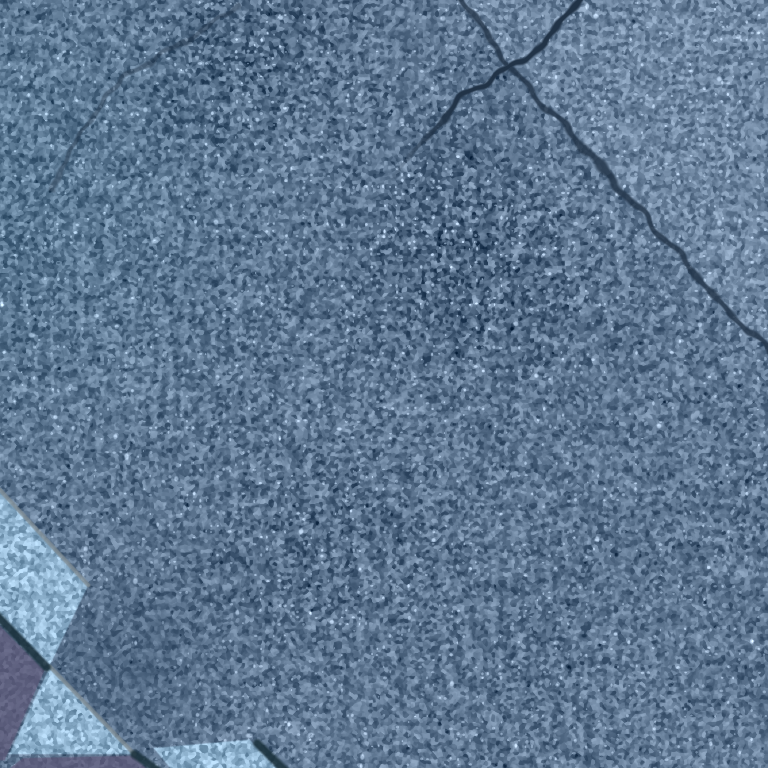
Give the GLSL for this texture, as a three.js fragment shader.

```glsl
// Blue-grey asphalt with pale grit, branching cracks and a granite kerb in the corner.
varying vec2 vUv;

const vec3 SLATE_TINT = vec3(-0.093, 0.0, 0.105);
const vec3 CRACK_COLOR = vec3(0.13, 0.20, 0.28);
const vec3 GRANITE = vec3(0.56, 0.70, 0.81);
const vec3 PURPLE_STONE = vec3(0.37, 0.38, 0.50);
const vec3 JOINT_COLOR = vec3(0.10, 0.19, 0.23);
const vec3 RIM_COLOR = vec3(0.50, 0.55, 0.58);

float hash(vec2 p) {
  return fract(sin(dot(p, vec2(127.1, 311.7))) * 43758.5);
}

vec2 hash2(vec2 p) {
  return vec2(hash(p), hash(p + 37.3));
}

// Soft cellular noise: elongated, randomly turned grains, from -1 to 1.
float grains(vec2 p, float cells) {
  vec2 q = p * cells;
  vec2 home = floor(q);
  float total = 0.0;
  float weights = 0.0001;
  for (int y = -1; y <= 1; y++) {
    for (int x = -1; x <= 1; x++) {
      vec2 id = home + vec2(float(x), float(y));
      vec2 jitter = hash2(id);
      vec2 d = id + 0.5 + 0.8 * (jitter - 0.5) - q;
      float turn = 6.283 * hash(id + 11.7);
      float c = cos(turn);
      float s = sin(turn);
      d = vec2(c * d.x - s * d.y, s * d.x + c * d.y) * vec2(0.75, 1.3);
      float w = exp(-9.0 * dot(d, d));
      total += w * (2.0 * hash(id + 71.9) - 1.0);
      weights += w;
    }
  }
  return total / weights;
}

// Sparse rounded chips; share is the fraction of cells that hold one.
float chips(vec2 p, float cells, float share) {
  vec2 q = p * cells;
  vec2 id = floor(q);
  vec2 d = q - id - 0.5 - 0.35 * (hash2(id) - 0.5);
  d *= mix(vec2(0.8, 1.3), vec2(1.3, 0.8), hash(id + 5.1));
  float radius = mix(0.16, 0.36, hash(id + 19.4));
  float present = step(1.0 - share, hash(id + 53.2));
  return present * (1.0 - smoothstep(radius * 0.4, radius + 0.05, length(d)));
}

// Broad uneven staining from layered sines.
float clouds(vec2 p) {
  float sum = 0.0;
  float gain = 0.5;
  for (int i = 0; i < 4; i++) {
    sum += gain * sin(p.x + 1.7 * sin(p.y)) * cos(p.y - 0.8 * p.x);
    p = mat2(1.4, 1.1, -1.1, 1.4) * p + 2.3;
    gain *= 0.6;
  }
  return sum;
}

float patchAt(vec2 p, vec2 center, float radius) {
  vec2 d = (p - center) / radius;
  return exp(-dot(d, d));
}

float segment(vec2 p, vec2 a, vec2 b) {
  vec2 ab = b - a;
  return length(p - a - ab * clamp(dot(p - a, ab) / dot(ab, ab), 0.0, 1.0));
}

float path(vec2 p, vec2 a, vec2 b, vec2 c, vec2 d, vec2 e) {
  return min(min(segment(p, a, b), segment(p, b, c)), min(segment(p, c, d), segment(p, d, e)));
}

float line(float dist, float width) {
  return 1.0 - smoothstep(width * 0.3, width, dist);
}

// Distance to the right-hand side of the edge a to b.
float side(vec2 p, vec2 a, vec2 b) {
  vec2 d = normalize(b - a);
  return dot(p - a, vec2(d.y, -d.x));
}

// Convex block with clockwise corners.
float block(vec2 p, vec2 a, vec2 b, vec2 c, vec2 d) {
  float inside = min(min(side(p, a, b), side(p, b, c)), min(side(p, c, d), side(p, d, a)));
  return smoothstep(-0.0015, 0.0015, inside);
}

void main() {
  vec2 p = vUv;
  vec2 rough = p + 0.003 * sin(p.yx * 75.0 + 2.0 * sin(p * 41.0)) + 0.001 * sin(p.yx * 260.0);
  float fine = grains(p, 200.0);
  float coarse = grains(p + 3.7, 115.0);

  // Worn patches, the lighter slab and the smooth area beside the kerb
  float worn = patchAt(p, vec2(0.60, 0.66), 0.13) + 0.7 * patchAt(p, vec2(0.33, 0.92), 0.11)
    + 0.35 * patchAt(p, vec2(0.42, 0.30), 0.12);
  float slab = smoothstep(-0.003, 0.003, -side(rough, vec2(0.592, 1.0), vec2(1.0, 0.544)));
  float smoothArea = patchAt(p, vec2(0.15, 0.13), 0.12);
  float contrast = 1.0 + 0.4 * worn - 0.35 * smoothArea;

  // Asphalt
  float tone = 0.467 + 0.025 * clouds(p * 9.0) - 0.065 * worn + 0.06 * slab - 0.06 * smoothArea;
  tone += contrast * (0.145 * fine + 0.07 * coarse);
  tone += contrast * 0.22 * chips(p, 125.0, 0.12 + 0.14 * worn);
  tone += 0.28 * chips(p + 0.31, 75.0, 0.025) - 0.14 * chips(p + 0.57, 95.0, 0.08);
  vec3 color = vec3(tone) + SLATE_TINT;
  color.r -= 0.025 * patchAt(p, vec2(0.0, 0.75), 0.3);

  // Cracks
  float seam = path(rough, vec2(0.592, 1.01), vec2(0.664, 0.911), vec2(0.781, 0.785), vec2(0.898, 0.651), vec2(1.01, 0.535));
  float branch = path(rough, vec2(0.76, 1.01), vec2(0.71, 0.941), vec2(0.664, 0.911), vec2(0.612, 0.883), vec2(0.51, 0.77));
  float faint = path(rough, vec2(0.31, 0.99), vec2(0.234, 0.941), vec2(0.156, 0.896), vec2(0.104, 0.83), vec2(0.07, 0.75));
  float crack = max(0.8 * line(seam, 0.0055), line(branch, 0.005) * smoothstep(0.49, 0.6, p.x));
  crack = max(crack, 0.45 * line(faint, 0.005));
  color = mix(color, CRACK_COLOR, crack);

  // Kerb: purple stones, pale granite blocks, rims and dark joints
  float purple = max(block(p, vec2(-0.05, 0.235), vec2(0.058, 0.127), vec2(0.006, 0.01), vec2(-0.05, 0.01)),
    block(p, vec2(0.03, 0.013), vec2(0.175, 0.016), vec2(0.2, -0.01), vec2(0.0, -0.01)));
  float granite = max(block(p, vec2(-0.05, 0.416), vec2(0.115, 0.238), vec2(0.065, 0.134), vec2(-0.05, 0.25)),
    block(p, vec2(0.065, 0.132), vec2(0.175, 0.018), vec2(0.012, 0.018), vec2(0.038, 0.075)));
  granite = max(granite, block(p, vec2(0.2, 0.026), vec2(0.325, 0.037), vec2(0.37, -0.01), vec2(0.23, -0.01)));
  color = mix(color, PURPLE_STONE + 0.05 * fine, purple);
  color = mix(color, GRANITE + 0.17 * fine + 0.05 * coarse, granite);
  float rim = min(segment(p, vec2(0.0, 0.362), vec2(0.115, 0.238)), segment(p, vec2(0.065, 0.132), vec2(0.175, 0.018)));
  color = mix(color, RIM_COLOR, 0.8 * line(rim, 0.004));
  float joint = min(segment(p, vec2(-0.01, 0.205), vec2(0.061, 0.131)), segment(p, vec2(0.175, 0.018), vec2(0.215, -0.01)));
  joint = min(joint, segment(p, vec2(0.335, 0.032), vec2(0.378, -0.01)));
  color = mix(color, JOINT_COLOR, 0.85 * line(joint, 0.008));

  gl_FragColor = vec4(clamp(color, 0.0, 1.0), 1.0);
}
```
